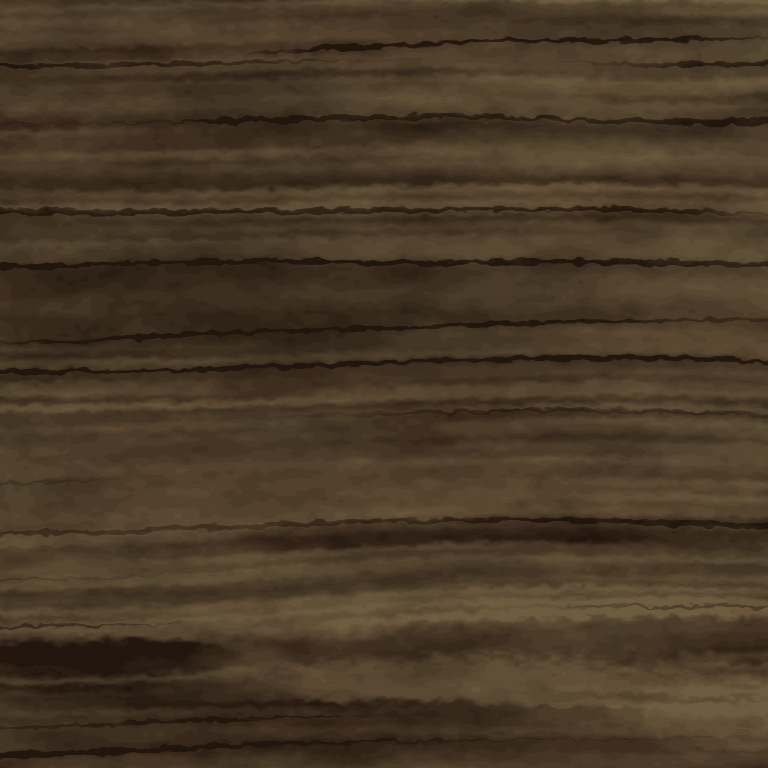
A WebGL 2 fragment shader for this texture:

```glsl
#version 300 es
precision highp float;
// Dark walnut-like wood with horizontal grain. A bent grain coordinate drives
// broad bands, fine streaks and dark veins; blotchy noise then breaks the tone
// into flat, ragged patches which are coloured by a three stop ramp.

#define BASE_TONE 0.585
#define BAND_CONTRAST 0.72
#define STREAK_CONTRAST 0.50
#define FINE_CONTRAST 0.48
#define MOTTLE_CONTRAST 0.24
#define VEIN_COUNT 14
#define VEIN_DEPTH 0.44
#define RAGGEDNESS 0.006
#define TONE_LEVELS 11.0
#define DARK_WOOD vec3(0.13, 0.085, 0.05)
#define MID_WOOD vec3(0.29, 0.228, 0.158)
#define LIGHT_WOOD vec3(0.43, 0.358, 0.25)

uniform vec2 u_resolution;
out vec4 fragColor;

float hash(vec2 p) {
    vec3 q = fract(p.xyx * 0.1031);
    q += dot(q, q.yzx + 33.33);
    return fract((q.x + q.y) * q.z);
}

float noise(vec2 p) {
    vec2 cell = floor(p), f = fract(p);
    f = f * f * (3.0 - 2.0 * f);
    float low = mix(hash(cell), hash(cell + vec2(1, 0)), f.x);
    float high = mix(hash(cell + vec2(0, 1)), hash(cell + vec2(1, 1)), f.x);
    return mix(low, high, f.y);
}

// One row of grain: noise along x, shifted by its own random offset.
float fiber(float x, float row) {
    x += 40.0 * hash(vec2(row, 7.0));
    float f = fract(x);
    f = f * f * (3.0 - 2.0 * f);
    return mix(hash(vec2(floor(x), row)), hash(vec2(floor(x) + 1.0, row)), f);
}

// Long streaks blended between neighbouring rows, centred on zero.
float streaks(float x, float y) {
    float f = smoothstep(0.0, 1.0, fract(y));
    return mix(fiber(x, floor(y)), fiber(x, floor(y) + 1.0), f) - 0.5;
}

// Bends the grain around an oval figure; returns the tone inside it.
float ovalFigure(vec2 p, vec2 center, vec2 radius, inout float grain) {
    float d = length((p - center) / radius);
    grain = center.y + (grain - center.y) * (1.0 - 0.85 * exp(-d * d));
    float rim = exp(-pow((d - 0.95) / 0.16, 2.0));
    float heart = 1.0 - smoothstep(0.15, 0.7, d);
    float rings = streaks(p.x, d * 9.0 + 20.0) * (1.0 - smoothstep(0.9, 1.3, d));
    return 0.14 * rim - 0.22 * heart + 0.25 * rings;
}

// Thin dark veins, each with a soft shadow that is wider below.
float veins(float x, float grain, float pixel) {
    float total = 0.0;
    for (int i = 0; i < VEIN_COUNT; i++) {
        float id = float(i);
        float height = (id + hash(vec2(id, 11.0))) / float(VEIN_COUNT);
        float slope = 0.05 * (hash(vec2(id, 23.0)) - 0.4);
        float d = grain - height - slope * (x - 0.5);
        float presence = smoothstep(0.25, 0.6, fiber(x * 1.7, id + 300.0));
        float width = mix(0.0012, 0.0034, fiber(x * 5.0, id + 400.0)) * presence;
        float core = 1.0 - smoothstep(width, width + 0.0012 + pixel * 0.5, abs(d));
        float shadow = exp(-abs(d) / (d < 0.0 ? 0.016 : 0.005));
        float strength = mix(0.5, 1.0, hash(vec2(id, 31.0)));
        total += presence * strength * (core + 0.32 * shadow);
    }
    return min(total, 1.3);
}

void main() {
    vec2 p = gl_FragCoord.xy / u_resolution;
    float pixel = 1.0 / u_resolution.y;

    // Ragged, gently waving grain coordinate.
    float ragged = noise(p * vec2(65, 125)) - 0.5 + 0.5 * (noise(p * vec2(150, 260)) - 0.5);
    float grain = p.y + 0.035 * (noise(p * vec2(1.4, 3.0) + 5.0) - 0.5);
    grain += 0.012 * (noise(p * vec2(3.5, 8.0) + 17.0) - 0.5);
    float x = p.x + 0.05 * (noise(p * vec2(40, 90) + 9.0) - 0.5);
    vec2 roughPoint = vec2(x, p.y + RAGGEDNESS * ragged);
    float figure = ovalFigure(roughPoint, vec2(0.98, 0.14), vec2(0.62, 0.075), grain);
    figure += ovalFigure(roughPoint, vec2(0.08, 0.145), vec2(0.26, 0.032), grain);
    grain += RAGGEDNESS * ragged;

    // Broad bands, medium streaks and bundles of fine lines.
    float bundles = smoothstep(0.4, 0.68, noise(vec2(x * 0.7 + 3.0, grain * 8.0)));
    float tone = BASE_TONE + figure;
    tone += BAND_CONTRAST * streaks(x * 1.1, grain * 11.0 + 50.0);
    tone += STREAK_CONTRAST * streaks(x * 1.5, grain * 34.0 + 100.0) * (0.65 + 0.5 * bundles);
    tone += FINE_CONTRAST * streaks(x * 1.6, grain * 105.0 + 200.0) * (0.15 + 0.85 * bundles);

    // Cloudy mottling and small blotches.
    float mottle = noise(p * vec2(11, 30)) + 0.6 * noise(p * vec2(34, 70)) - 0.8;
    tone += MOTTLE_CONTRAST * mottle + 0.07 * (noise(p * vec2(90, 140)) - 0.5);
    tone -= VEIN_DEPTH * veins(x, grain, pixel);

    // Partly flatten the tone into smooth-edged steps.
    float level = tone * TONE_LEVELS;
    float edge = clamp(fwidth(level) * 0.7, 0.03, 0.5);
    float stepped = floor(level) + smoothstep(0.5 - edge, 0.5 + edge, fract(level));
    tone = clamp(mix(tone, stepped / TONE_LEVELS, 0.75), 0.0, 1.0);

    // Colour ramp with a slight drift between olive and red brown.
    vec3 color = mix(DARK_WOOD, MID_WOOD, smoothstep(0.0, 1.0, 0.5) * 2.0 * min(tone / 0.53, 1.0));
    color = mix(color, LIGHT_WOOD, max(tone - 0.53, 0.0) / 0.47);
    float drift = noise(p * vec2(5, 16) + 31.0) - 0.5;
    color += drift * vec3(0.012, -0.006, -0.004);
    fragColor = vec4(color, 1.0);
}
```
